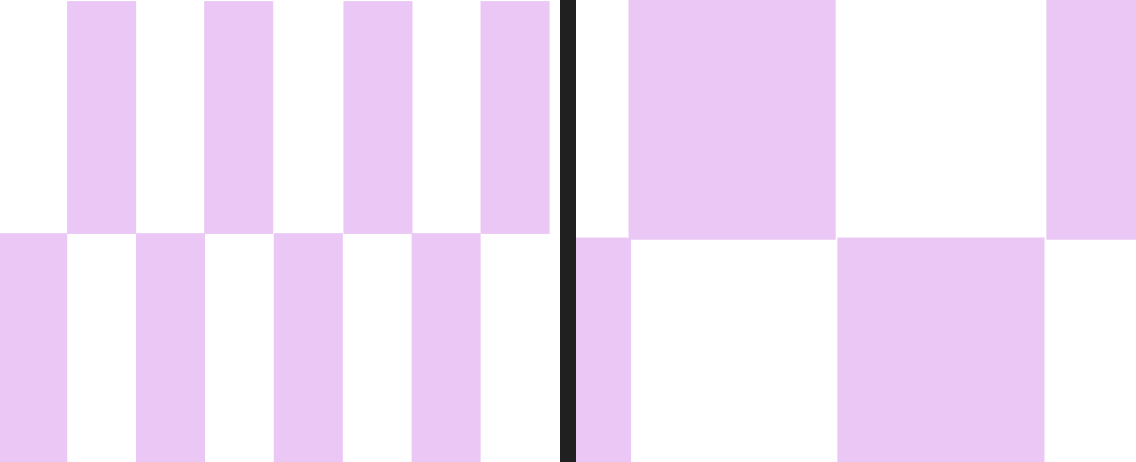
Left: the whole. Right: its middle third, enlarged.
Reproduce this pattern procedurally as a Shadertoy shader.

```glsl
// Antialiased coverage of the box spanning lo..hi, in canvas fractions
float boxCoverage(vec2 uv, vec2 lo, vec2 hi) {
    vec2 inside = min(uv - lo, hi - uv) * iResolution.xy;
    vec2 edge = clamp(inside + 0.5, 0.0, 1.0);
    return edge.x * edge.y;
}

void mainImage(out vec4 fragColor, in vec2 fragCoord) {
    vec2 uv = fragCoord / iResolution.xy;
    float bars = 0.0;

    for (int i = 0; i < 4; i++) {
        float column = float(i);

        // Upper row, with a slight wobble in spacing
        float upper = 0.1198 + 0.2461 * column - 0.0015 * sin(column * 2.0944);
        bars = max(bars, boxCoverage(uv, vec2(upper, 0.4937), vec2(upper + 0.1233, 0.9976)));

        // Lower row, shifted by half a period and bleeding off the bottom
        float lower = -0.0033 + 0.2461 * column;
        bars = max(bars, boxCoverage(uv, vec2(lower, -0.01), vec2(lower + 0.1233, 0.4953)));
    }

    vec3 white = vec3(1.0);
    vec3 lilac = vec3(0.918, 0.780, 0.957);
    fragColor = vec4(mix(white, lilac, bars), 1.0);
}
```
